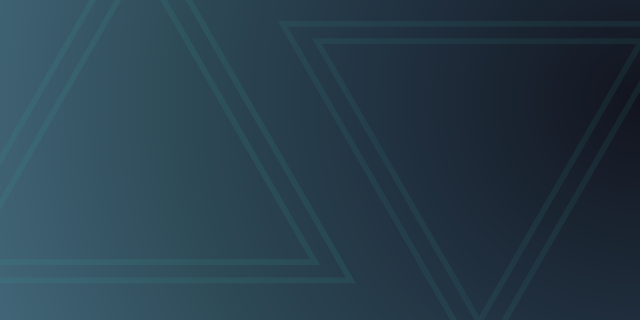
A WebGL 2 fragment shader for this background:

```glsl
#version 300 es
precision highp float;

uniform vec2 u_resolution;
out vec4 fragColor;

// Signed distance to an upward equilateral triangle with sharp corners
float triangleDistance(vec2 p, float inradius) {
  return max(-p.y, dot(vec2(abs(p.x), p.y), vec2(0.8660254, 0.5))) - inradius;
}

// Antialiased band lying just inside the triangle's edge
float triangleOutline(vec2 p, float inradius, float pixel) {
  float d = triangleDistance(p, inradius) + 0.0091;
  return 1.0 - smoothstep(-0.5 * pixel, 0.5 * pixel, abs(d) - 0.0091);
}

// Radial gradient from near-black navy to slate blue
vec3 backgroundColor(float t) {
  vec3 color = mix(vec3(0.07, 0.08, 0.12), vec3(0.122, 0.18, 0.238), clamp(t / 0.35, 0.0, 1.0));
  color = mix(color, vec3(0.18, 0.29, 0.34), clamp((t - 0.35) / 0.37, 0.0, 1.0));
  return mix(color, vec3(0.255, 0.395, 0.465), clamp((t - 0.72) / 0.33, 0.0, 1.0));
}

void main() {
  // One unit is the canvas height
  vec2 p = gl_FragCoord.xy / u_resolution.y;
  float pixel = 1.0 / u_resolution.y;

  vec3 color = backgroundColor(length(p - vec2(2.0, 0.69)) / 2.0);

  // Two nested outlines per triangle: left points up, right points down
  vec3 teal = vec3(0.2, 0.65, 0.6);
  for (int i = 0; i < 2; i++) {
    float nested = float(i);
    vec2 left = p - vec2(0.44, mix(0.5026, 0.495, nested));
    vec2 right = p - vec2(1.4974, mix(0.5711, 0.5786, nested));
    right.y = -right.y;
    color = mix(color, teal, 0.12 * triangleOutline(left, mix(0.388, 0.3232, nested), pixel));
    color = mix(color, teal, 0.10 * triangleOutline(right, mix(0.3638, 0.3016, nested), pixel));
  }

  fragColor = vec4(color, 1.0);
}
```
